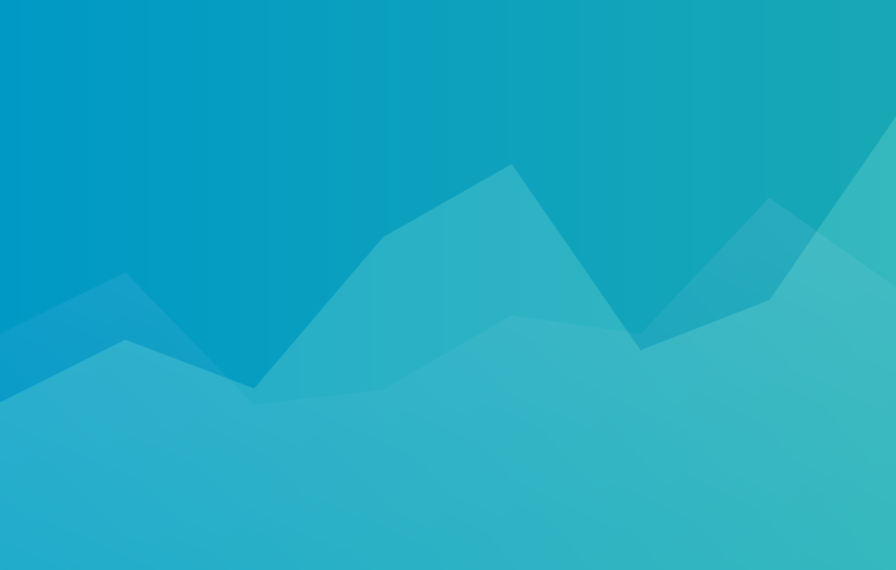
This background is drawn by a WebGL 2 fragment shader. Its source:

```glsl
#version 300 es
precision highp float;

uniform vec2 u_resolution;
out vec4 fragColor;

const int PEAKS = 8;
const float PEAK_STEP = 0.14375;
const float PEAK_START = -0.0039;

const vec3 SKY_LEFT = vec3(0.0, 0.600, 0.776);
const vec3 SKY_RIGHT = vec3(0.094, 0.659, 0.710);
const vec3 MINT = vec3(0.72, 1.0, 0.90);
const vec3 HAZE = vec3(0.93, 0.86, 1.0);

// Ridge heights at evenly spaced peaks, as fractions of the canvas height
const float NEAR_RIDGE[PEAKS] = float[](
  0.2908, 0.4041, 0.3184, 0.5837, 0.7122, 0.3857, 0.4735, 0.8012);
const float FAR_RIDGE[PEAKS] = float[](
  0.4112, 0.5224, 0.2898, 0.3163, 0.4469, 0.4143, 0.6531, 0.4933);

// Height of the straight-sided ridge at x
float ridgeHeight(float x, float heights[PEAKS]) {
  float position = (x - PEAK_START) / PEAK_STEP;
  int i = clamp(int(floor(position)), 0, PEAKS - 2);
  return mix(heights[i], heights[i + 1], position - float(i));
}

// Smooth coverage of the area below a ridge
float below(vec2 uv, float heights[PEAKS]) {
  float gap = ridgeHeight(uv.x, heights) - uv.y;
  return clamp(0.5 + gap / max(fwidth(gap), 1e-5), 0.0, 1.0);
}

void main() {
  vec2 uv = gl_FragCoord.xy / u_resolution;

  // Horizontal sky gradient
  vec3 color = mix(SKY_LEFT, SKY_RIGHT, uv.x);

  // Far ridge fades out toward the bottom
  float hazeAlpha = 0.145 * uv.y;
  color = mix(color, HAZE, hazeAlpha * below(uv, FAR_RIDGE));

  // Near ridge is an even translucent layer
  color = mix(color, MINT, 0.18 * below(uv, NEAR_RIDGE));

  fragColor = vec4(color, 1.0);
}
```
